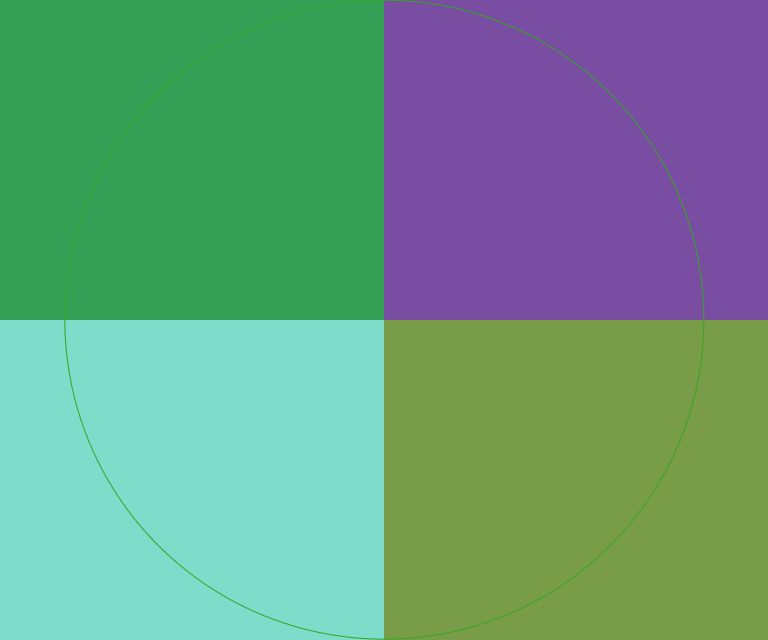
This background is drawn by a WebGL 2 fragment shader. Its source:

```glsl
#version 300 es
precision highp float;

// Four flat colour quadrants meeting at the centre of the canvas, with a
// hairline circle that spans the full height. Lengths are in canvas heights,
// and every edge is smoothed over about one pixel.

uniform vec2 u_resolution;
out vec4 outColor;

const vec3 TOP_LEFT     = vec3(0.208, 0.620, 0.333);
const vec3 TOP_RIGHT    = vec3(0.475, 0.302, 0.635);
const vec3 BOTTOM_LEFT  = vec3(0.494, 0.863, 0.793);
const vec3 BOTTOM_RIGHT = vec3(0.475, 0.612, 0.282);
const vec3 RING_COLOR   = vec3(0.200, 0.650, 0.150);

const vec2  RING_CENTER = vec2(0.0005, 0.0005);
const float RING_RADIUS = 0.4992;
const float RING_WIDTH  = 0.0016;

// Antialiased step across zero
float edge(float distance, float pixel) {
    return clamp(distance / pixel + 0.5, 0.0, 1.0);
}

// Share of a pixel covered by a line, also for lines thinner than a pixel
float lineCoverage(float distance, float width, float pixel) {
    return edge(distance + 0.5 * width, pixel) - edge(distance - 0.5 * width, pixel);
}

void main() {
    float pixel = 1.0 / u_resolution.y;
    vec2 p = (gl_FragCoord.xy - 0.5 * u_resolution) * pixel;

    // Quadrants
    float right = edge(p.x, pixel);
    float top = edge(p.y, pixel);
    vec3 color = mix(mix(BOTTOM_LEFT, BOTTOM_RIGHT, right),
                     mix(TOP_LEFT, TOP_RIGHT, right), top);

    // Hairline circle
    float ringDistance = length(p - RING_CENTER) - RING_RADIUS;
    color = mix(color, RING_COLOR, lineCoverage(ringDistance, RING_WIDTH, pixel));

    outColor = vec4(color, 1.0);
}
```
